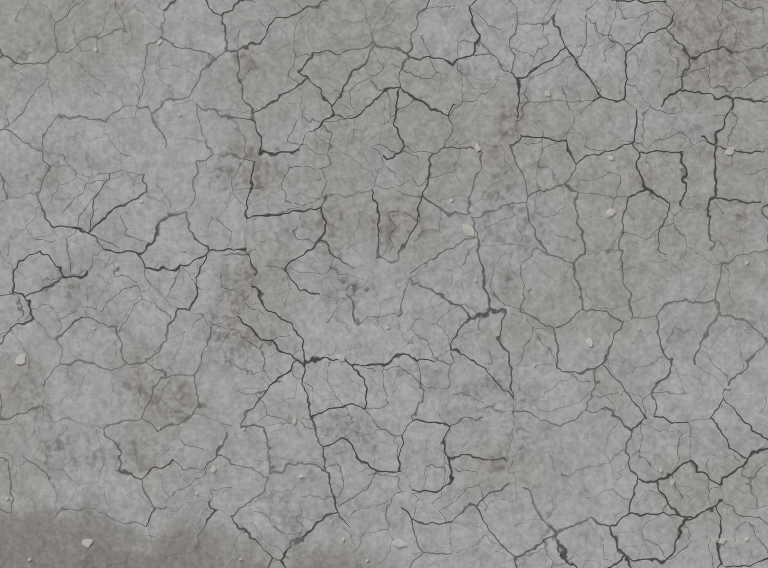
Reproduce this texture procedurally as a WebGL 2 fragment shader.

```glsl
#version 300 es
precision highp float;

uniform vec2 u_resolution;
out vec4 fragColor;

float hash(vec2 p) {
    return fract(sin(dot(p, vec2(127.1, 311.7))) * 43758.5);
}

vec2 hash2(vec2 p) {
    return vec2(hash(p), hash(p + vec2(17.3, 41.9)));
}

float noise(vec2 p) {
    vec2 i = floor(p);
    vec2 f = fract(p);
    f = f * f * (3.0 - 2.0 * f);
    return mix(mix(hash(i), hash(i + vec2(1, 0)), f.x),
               mix(hash(i + vec2(0, 1)), hash(i + vec2(1, 1)), f.x), f.y);
}

float fbm(vec2 p) {
    float sum = 0.0;
    float amplitude = 0.5;
    for (int i = 0; i < 5; i++) {
        sum += amplitude * noise(p);
        p = mat2(1.6, 1.2, -1.2, 1.6) * p + 5.7;
        amplitude *= 0.5;
    }
    return sum;
}

// Voronoi borders; every border gets its own strength, "keep" is the visible share
float cracks(vec2 p, float scale, float halfWidth, float keep) {
    float pixel = 1.0 / u_resolution.y;
    vec2 cell = floor(p * scale);
    vec2 f = fract(p * scale);
    vec2 nearest = vec2(0.0);
    vec2 nearestId = cell;
    float best = 9.0;
    for (int y = -1; y <= 1; y++) {
        for (int x = -1; x <= 1; x++) {
            vec2 id = cell + vec2(x, y);
            vec2 toSeed = vec2(x, y) + 0.05 + 0.9 * hash2(id) - f;
            if (dot(toSeed, toSeed) < best) {
                best = dot(toSeed, toSeed);
                nearest = toSeed;
                nearestId = id;
            }
        }
    }
    float crack = 0.0;
    for (int y = -2; y <= 2; y++) {
        for (int x = -2; x <= 2; x++) {
            vec2 id = cell + vec2(x, y);
            vec2 toSeed = vec2(x, y) + 0.05 + 0.9 * hash2(id) - f;
            vec2 between = toSeed - nearest;
            if (dot(between, between) < 0.0001) continue;
            float d = dot(0.5 * (nearest + toSeed), normalize(between)) / scale;
            float strength = smoothstep(1.0 - keep, 1.6 - keep, hash(id + nearestId + 0.5));
            float w = halfWidth * strength;
            crack = max(crack, strength * (1.0 - smoothstep(w - 0.8 * pixel, w + 0.8 * pixel, d)));
        }
    }
    return crack;
}

// Sparse angular stones, one at most per grid cell
float stones(vec2 p, float scale, float share) {
    vec2 id = floor(p * scale);
    vec2 d = fract(p * scale) - 0.3 - 0.4 * hash2(id);
    float angle = 6.28 * hash(id + 3.1);
    d = mat2(cos(angle), sin(angle), -sin(angle), cos(angle)) * d * vec2(0.8, 1.15);
    float radius = 0.04 + 0.045 * hash(id + 8.6);
    float shape = max(length(d), 0.8 * (abs(d.x) + abs(d.y))) + 0.05 * (noise(p * 130.0) - 0.5);
    float soft = scale / u_resolution.y;
    return step(hash(id + 5.2), share) * (1.0 - smoothstep(radius - soft, radius + soft, shape));
}

void main() {
    vec2 p = gl_FragCoord.xy / u_resolution.y;

    // Dry clay with faint dusty areas
    float dust = smoothstep(0.35, 0.75, fbm(p * 6.5 + 2.0) + 0.07 * smoothstep(0.5, 1.0, p.y));
    vec3 color = mix(vec3(0.617, 0.619, 0.623), vec3(0.587, 0.579, 0.563), dust);
    color += 0.07 * (fbm(p * 38.0) - 0.48);

    // Damp soil along the lower left
    float shore = 0.11 - 0.15 * p.x + 0.16 * (fbm(p * 12.0) - 0.5);
    float damp = 1.0 - smoothstep(-0.035, 0.035, p.y - shore);
    color = mix(color, vec3(0.495, 0.482, 0.462), 0.85 * damp);

    // Fine grain and scattered crumbs
    vec2 turned = mat2(0.8, 0.6, -0.6, 0.8) * p;
    color += 0.065 * (noise(turned * 210.0) - 0.5) + 0.05 * (noise(turned * 105.0) - 0.5);
    float litter = 0.45 * smoothstep(0.56, 0.74, fbm(p * 10.0 + 31.0));
    float clump = length((p - vec2(0.62, 0.49)) * vec2(0.7, 1.3)) + 0.05 * (fbm(p * 25.0) - 0.5);
    litter = max(litter, 1.0 - smoothstep(0.005, 0.04, clump));
    float crumbs = smoothstep(0.4, 0.8, 0.5 * noise(turned * 170.0 + 7.0) + 0.5 * noise(turned * 95.0));
    color -= litter * (0.03 + 0.2 * crumbs) * vec3(0.94, 1.0, 1.06);

    // Crack network: wide, secondary and hairline
    vec2 warp = vec2(fbm(p * 13.0), fbm(p * 13.0 + 43.0)) - 0.48;
    vec2 jag = vec2(noise(turned * 60.0), noise(turned * 60.0 + 19.0)) - 0.5;
    jag += 0.5 * vec2(noise(turned * 125.0), noise(turned * 125.0 + 23.0)) - 0.25;
    vec2 q = p + 0.055 * warp + 0.008 * jag;
    float fade = mix(0.5, 1.0, smoothstep(0.3, 0.65, noise(p * 6.0 + 12.0))) * (1.0 - 0.85 * damp);
    float wide = cracks(q, 11.0, 0.0015, 1.05) * fade;
    float secondary = cracks(q + 3.7, 18.0, 0.0006, 0.8) * fade;
    float hairline = cracks(q + 8.1, 36.0, 0.0004, 0.7) * fade;
    color *= 1.0 - 0.2 * hairline;
    color *= 1.0 - 0.4 * secondary;
    color = mix(color, vec3(0.22, 0.217, 0.21), 0.88 * wide);

    // Pale stones with a small shadow
    vec2 shadowShift = vec2(-0.002, 0.003);
    float shadow = max(stones(p + shadowShift, 9.0, 0.08), stones(p + shadowShift, 27.0, 0.025));
    float stone = max(stones(p, 9.0, 0.08), stones(p, 27.0, 0.025));
    color *= 1.0 - 0.25 * shadow;
    color = mix(color, vec3(0.73, 0.72, 0.69) + 0.08 * (noise(p * 150.0) - 0.5), 0.85 * stone);

    fragColor = vec4(color, 1.0);
}
```
